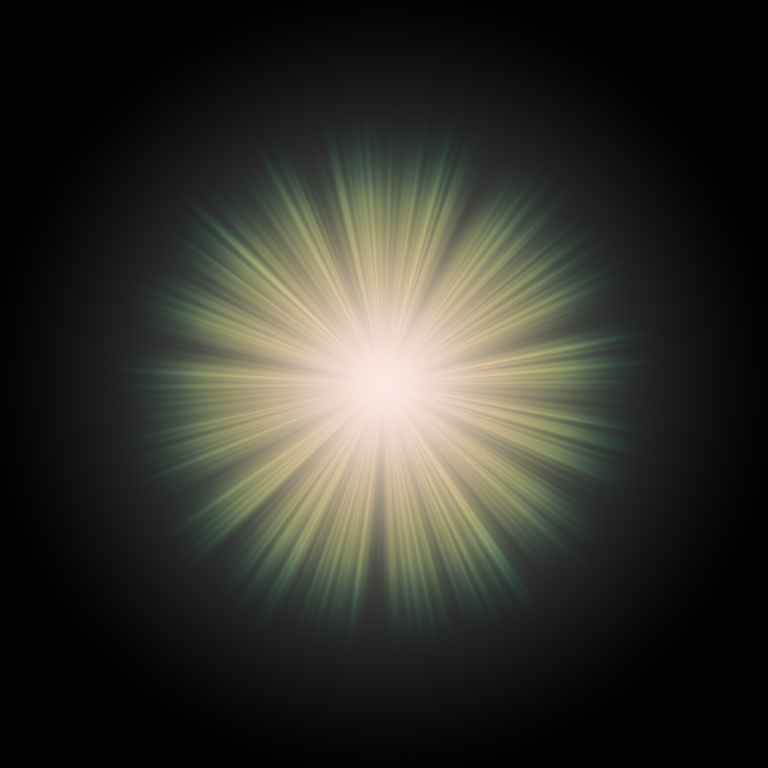
Write a Shadertoy shader that draws this background.

```glsl
// A pale starburst of fine green-gold rays over a soft grey halo on black.

const float TAU = 6.2831853;

float hash(float n) {
    return fract(sin(n * 127.1) * 43758.5453);
}

// Cellular noise around the circle: one thin ray of random strength per cell.
float rayCells(float angle, float count, float seed) {
    float x = angle / TAU * count;
    float sum = 0.0;
    for (int i = -1; i <= 1; i++) {
        float cell = floor(x) + float(i);
        float id = mod(cell, count) + seed;
        float offset = x - cell - 0.15 - 0.7 * hash(id);
        float width = mix(0.28, 0.48, hash(id + 31.7));
        sum += mix(0.35, 0.9, hash(id + 73.3)) * exp(-offset * offset / (width * width));
    }
    return min(sum, 1.2);
}

// Broad bundles: unevenly spaced gaps, about every second one deep.
float rayBundles(float angle) {
    float warped = angle - 0.318 - 0.087 * cos(angle - 2.0);
    float gap = 0.5 + 0.5 * cos(17.0 * warped);
    float gapDepth = 0.5 + 0.24 * cos(7.0 * angle - 1.45);
    return 1.0 - gapDepth * pow(gap, 2.3);
}

// Ray tint from the rosy core through gold to the teal tips.
vec3 rayColor(float r) {
    vec3 color = mix(vec3(0.99, 0.91, 0.89), vec3(0.95, 0.84, 0.78), smoothstep(0.0, 0.10, r));
    color = mix(color, vec3(0.86, 0.77, 0.60), smoothstep(0.07, 0.16, r));
    color = mix(color, vec3(0.71, 0.70, 0.46), smoothstep(0.14, 0.22, r));
    color = mix(color, vec3(0.46, 0.56, 0.39), smoothstep(0.19, 0.28, r));
    return mix(color, vec3(0.16, 0.36, 0.30), smoothstep(0.24, 0.335, r));
}

void mainImage(out vec4 fragColor, in vec2 fragCoord) {
    vec2 p = (fragCoord - 0.5 * iResolution.xy) / min(iResolution.x, iResolution.y);
    float r = length(p);
    float angle = r > 0.0 ? atan(p.y, p.x) : 0.0;
    angle = mod(angle, TAU);

    // Grey halo
    float halo = 0.62 * pow(max(1.0 - r / 0.53, 0.0), 1.45);

    // Fine streaks inside the broad bundles
    float streaks = 0.5 * rayCells(angle, 83.0, 5.0) + 0.5 * rayCells(angle, 190.0, 300.0);
    float rays = rayBundles(angle) * (0.36 + 0.74 * streaks);

    // One deep gap just left of straight down
    float notch = (angle - 4.645) / 0.03;
    rays *= 1.0 - 0.45 * exp(-notch * notch);
    rays = clamp(rays, 0.0, 1.0);

    // Solid core that splits into rays; the weaker ones end sooner
    float cover = 1.0 - (1.0 - rays) * smoothstep(0.0, 0.28, r);
    cover *= 1.0 - smoothstep(0.24, 0.375, r + 0.05 * (1.0 - rays));

    vec3 color = mix(vec3(halo), rayColor(r), cover);

    // Slight grain hides banding in the dark halo
    color += (hash(dot(floor(fragCoord), vec2(0.731, 0.417))) - 0.5) / 255.0;
    fragColor = vec4(clamp(color, 0.0, 1.0), 1.0);
}
```
